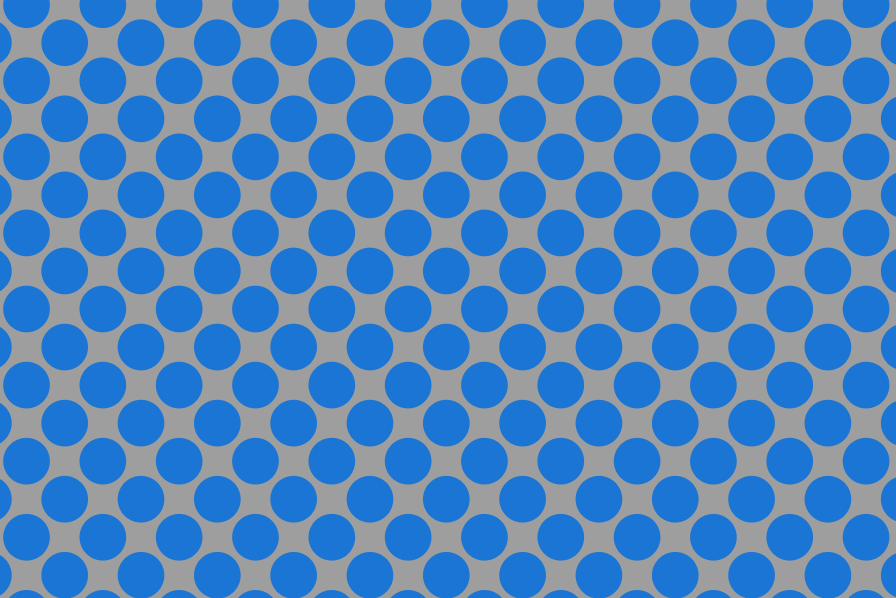
Reproduce this pattern procedurally as a WebGL 1 fragment shader.

```glsl
precision highp float;
// Flat blue polka dots in staggered rows on a plain grey ground.

uniform vec2 u_resolution;

// Lengths are fractions of the canvas width.
const vec2 PERIOD = vec2(0.08518, 0.08491);
const vec2 FIRST_DOT = vec2(0.0296, 0.0678);
const float DOT_RADIUS = 0.02604;

const vec3 GROUND_COLOR = vec3(0.62, 0.62, 0.62);
const vec3 DOT_COLOR = vec3(0.10, 0.46, 0.83);

// Distance to the nearest point of a rectangular lattice.
float latticeDistance(vec2 p, vec2 period) {
  return length((fract(p / period + 0.5) - 0.5) * period);
}

// Signed distance to dots at the corners and centre of each cell.
float staggeredDots(vec2 p, vec2 period, float radius) {
  float corners = latticeDistance(p, period);
  float centres = latticeDistance(p - 0.5 * period, period);
  return min(corners, centres) - radius;
}

// Coverage of a shape, softened over one pixel.
float coverage(float signedDistance, float pixel) {
  return clamp(0.5 - signedDistance / pixel, 0.0, 1.0);
}

void main() {
  float pixel = 1.0 / u_resolution.x;
  vec2 p = gl_FragCoord.xy * pixel;

  float d = staggeredDots(p - FIRST_DOT, PERIOD, DOT_RADIUS);
  vec3 color = mix(GROUND_COLOR, DOT_COLOR, coverage(d, pixel));

  gl_FragColor = vec4(color, 1.0);
}
```
